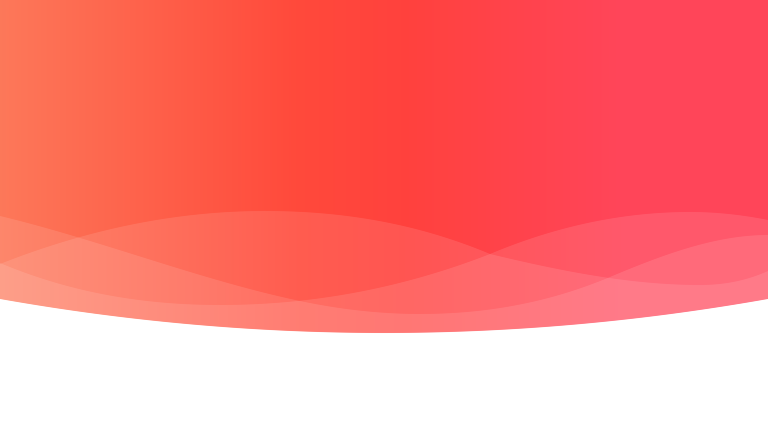
This background is drawn by a WebGL 1 fragment shader. Its source:

```glsl
precision highp float;
uniform vec2 u_resolution;

// Cubic arc between two knots, each holding x, depth and slope
float arc(float x, vec3 a, vec3 b) {
  float w = b.x - a.x;
  float t = clamp((x - a.x) / w, 0.0, 1.0);
  float s = 1.0 - t;
  return mix(a.y, b.y, t * t * (3.0 - 2.0 * t)) + w * t * s * (a.z * s - b.z * t);
}

// Wave with its crest left of the middle
float crestWave(float x) {
  if (x < 2.65) return arc(x, vec3(0.0, 2.64, -0.395), vec3(2.65, 2.11, 0.0));
  if (x < 4.9) return arc(x, vec3(2.65, 2.11, 0.0), vec3(4.9, 2.54, 0.42));
  if (x < 7.0) return arc(x, vec3(4.9, 2.54, 0.24), vec3(7.0, 2.85, 0.0));
  return arc(x, vec3(7.0, 2.85, 0.0), vec3(7.68, 2.71, -0.45));
}

// Wave falling from the left into a trough past the middle
float fallingWave(float x) {
  if (x < 3.0) return arc(x, vec3(0.0, 2.16, 0.24), vec3(3.0, 3.01, 0.21));
  if (x < 4.2) return arc(x, vec3(3.0, 3.01, 0.21), vec3(4.2, 3.14, 0.0));
  if (x < 6.1) return arc(x, vec3(4.2, 3.14, 0.0), vec3(6.1, 2.77, -0.42));
  return arc(x, vec3(6.1, 2.77, -0.42), vec3(7.68, 2.35, 0.0));
}

// Wave rising from a left trough to a right crest
float risingWave(float x) {
  if (x < 2.2) return arc(x, vec3(0.0, 2.63, 0.42), vec3(2.2, 3.05, 0.0));
  if (x < 4.9) return arc(x, vec3(2.2, 3.05, 0.0), vec3(4.9, 2.54, -0.39));
  if (x < 6.9) return arc(x, vec3(4.9, 2.54, -0.42), vec3(6.9, 2.12, 0.0));
  return arc(x, vec3(6.9, 2.12, 0.0), vec3(7.68, 2.2, 0.2));
}

// Smooth coverage of everything deeper than an edge
float below(float depth, float edge) {
  float pixel = 4.44 / u_resolution.y;
  return smoothstep(-0.6 * pixel, 0.6 * pixel, depth - edge);
}

void main() {
  vec2 uv = gl_FragCoord.xy / u_resolution;
  float x = uv.x * 7.68;
  float depth = (1.0 - uv.y) * 4.44;

  // Horizontal gradient from orange through red to pink
  vec3 color = mix(vec3(0.99, 0.47, 0.35), vec3(1.0, 0.286, 0.23), clamp(uv.x / 0.39, 0.0, 1.0));
  color = mix(color, vec3(1.0, 0.255, 0.24), clamp((uv.x - 0.39) / 0.14, 0.0, 1.0));
  color = mix(color, vec3(1.0, 0.27, 0.35), clamp((uv.x - 0.53) / 0.28, 0.0, 1.0));

  // Translucent waves
  vec3 white = vec3(1.0);
  color = mix(color, white, 0.105 * below(depth, crestWave(x)));
  color = mix(color, white, 0.105 * below(depth, fallingWave(x)));
  color = mix(color, white, 0.105 * below(depth, risingWave(x)));

  // Curved lower edge over white
  float side = 2.0 * uv.x - 1.0;
  color = mix(color, white, below(depth, 3.33 - 0.34 * side * side));

  gl_FragColor = vec4(color, 1.0);
}
```
